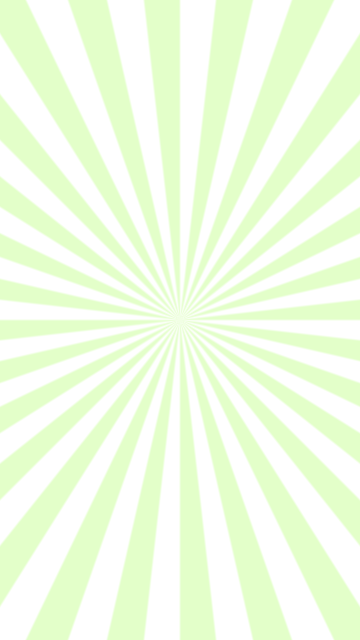
Give the GLSL for this background, as a WebGL 1 fragment shader.

```glsl
precision highp float;
// A sunburst of pale green and white rays that meet at the canvas centre.
// The clockwise angle from straight up is repeated into equal ray pairs, and
// the arc distance to the nearest ray edge gives an evenly soft border.

uniform vec2 u_resolution;

const float TAU = 6.2831853;
const float RAY_PAIRS = 28.0;            // green and white pairs per turn
const vec2 CENTRE = vec2(0.5, 0.5);      // fraction of the canvas
const float EDGE_SOFTNESS = 0.0023;      // half width, in canvas heights
const vec3 WHITE = vec3(1.0);
const vec3 GREEN = vec3(0.89, 1.0, 0.79);

// Signed arc distance to the nearest ray edge, positive inside green rays.
float rayDistance(vec2 p) {
  float angle = atan(p.x, p.y + 1e-6);
  float phase = fract(angle * RAY_PAIRS / TAU);
  float toEdge = 0.25 - abs(phase - 0.75);
  // Wrap the far half of each white ray to the edge at phase zero.
  toEdge = max(toEdge, -phase);
  return toEdge * TAU / RAY_PAIRS * length(p);
}

void main() {
  vec2 p = (gl_FragCoord.xy - CENTRE * u_resolution) / u_resolution.y;

  // Rays narrower than the soft border blend into a pale centre.
  float softness = max(EDGE_SOFTNESS, 1.0 / u_resolution.y);
  float green = smoothstep(-softness, softness, rayDistance(p));

  gl_FragColor = vec4(mix(WHITE, GREEN, green), 1.0);
}
```
